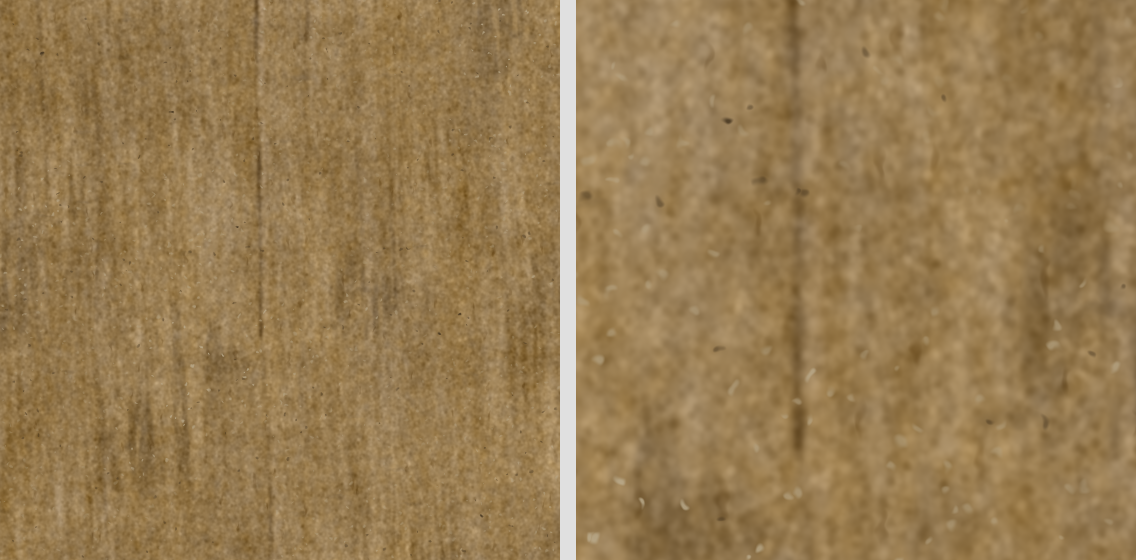
Left: the whole. Right: its middle third, enlarged.
Give the GLSL for this texture, as a Shadertoy shader.

```glsl
// Weathered tan board: fine broken vertical grain, a long shaded ridge with
// fainter neighbours, grey stains, pale grit and dark pits. All noise is
// cellular: scattered round bumps, stretched along the grain, in layers.

const vec3 WOOD = vec3(0.589, 0.478, 0.308);
const vec3 OCHRE_SHIFT = vec3(0.001, -0.006, -0.021);
const vec3 STAIN_SHIFT = vec3(-0.062, -0.050, -0.027);
const vec3 GOUGE_SHIFT = vec3(-0.065, -0.068, -0.068);
const vec3 GRIT = vec3(0.73, 0.67, 0.55);
const vec3 PIT = vec3(0.25, 0.19, 0.11);
const vec3 RIDGE_LIGHT = vec3(0.058, 0.062, 0.078);
const vec3 RIDGE_SHADE = vec3(0.125, 0.115, 0.090);

const float LEAN = 0.028;           // sideways drift of the grain per height
const float MAIN_RIDGE_X = 0.487;
const int RIDGE_COUNT = 11;
const float GRAIN = 0.021;          // contrast of each layer
const float DUST = 0.019;
const float HAIR_STREAK = 0.012;
const float FINE_STREAK = 0.014;
const float WIDE_STREAK = 0.010;
const float MOTTLE = 0.011;
const float CROSS_BAND = 0.008;

vec3 hash3(vec2 cell) {
    vec3 h = fract(cell.xyx * vec3(0.1031, 0.1030, 0.0973));
    h += dot(h, h.yxz + 33.33);
    return fract((h.xxy + h.yzz) * h.zyx);
}

// Signed smooth cellular noise, mean 0 and deviation near 1.
float bumps(vec2 p, float seed) {
    p += seed * 37.0;
    vec2 home = floor(p);
    float sum = 0.0;
    for (int j = -1; j <= 1; j++)
    for (int i = -1; i <= 1; i++) {
        vec2 cell = home + vec2(i, j);
        vec3 h = hash3(cell);
        vec2 d = p - cell - h.xy;
        float w = max(0.0, 1.0 - dot(d, d));
        sum += (2.0 * h.z - 1.0) * w * w;
    }
    return 2.1 * sum;
}

// Soft-edged spots; share is the fraction of cells that hold one.
float spots(vec2 p, float share, float radius, float seed) {
    p += seed * 37.0;
    vec2 home = floor(p);
    float cover = 0.0;
    for (int j = -1; j <= 1; j++)
    for (int i = -1; i <= 1; i++) {
        vec2 cell = home + vec2(i, j);
        vec3 h = hash3(cell);
        float size = radius * (0.55 + 0.45 * fract(h.z * 91.7));
        float spot = 1.0 - smoothstep(0.2 * size, size, length(p - cell - h.xy));
        cover = max(cover, spot * step(h.z, share));
    }
    return cover;
}

// Cross-section of a ridge lit from the right: x is shade, y is light.
vec2 ridgeProfile(float d) {
    float shade = (d + 0.005) / 0.0045;
    float light = (d - 0.005) / 0.0065;
    return vec2(exp(-shade * shade), exp(-light * light));
}

vec2 ridges(vec2 q) {
    vec2 total = vec2(0.0);
    for (int i = 0; i < RIDGE_COUNT; i++) {
        float n = float(i);
        float x = fract(MAIN_RIDGE_X + 0.618 * n);
        x += 0.003 * sin(9.0 * q.y + 2.3 * n) + 0.0014 * sin(27.0 * q.y + n);
        float along = bumps(vec2(n * 5.0, q.y * 6.0), 11.0);
        float strength = i == 0 ? 0.68 + 0.2 * along
                                : 0.42 * smoothstep(-0.5, 1.3, along);
        total += max(strength, 0.0) * ridgeProfile(q.x - x);
    }
    // Crumbled edges
    vec2 crumble = vec2(bumps(q * vec2(90.0, 32.0), 15.0), bumps(q * vec2(100.0, 60.0), 16.0));
    return total * max(vec2(0.0), 1.0 + 0.38 * crumble);
}

void mainImage(out vec4 fragColor, in vec2 fragCoord) {
    vec2 p = fragCoord / iResolution.y;
    vec2 q = vec2(p.x + LEAN * p.y + 0.0015 * sin(14.0 * p.y + 5.0 * p.x), p.y);
    vec2 rough = p + 0.0012 * vec2(bumps(p * 150.0, 17.0), bumps(p * 150.0, 18.0));

    // Brightness layers, from dust to broad mottling
    float mottle = bumps(p * vec2(5.0, 4.5), 1.0);
    float hair = bumps(q * vec2(135.0, 17.0), 19.0);
    float fine = bumps(q * vec2(82.0, 8.0), 2.0);
    float wide = bumps(q * vec2(38.0, 4.0), 3.0);
    float patchy = clamp(1.0 + 0.4 * bumps(p * vec2(8.0, 5.0), 20.0), 0.2, 1.8);
    float tone = GRAIN * bumps(p * vec2(135.0, 120.0), 4.0)
               + DUST * bumps(p * vec2(230.0, 215.0), 5.0)
               + patchy * (HAIR_STREAK * hair + FINE_STREAK * fine)
               + WIDE_STREAK * wide + MOTTLE * mottle
               + CROSS_BAND * bumps(p * vec2(5.0, 26.0), 6.0);
    vec3 color = WOOD + tone;

    // Drift between ochre and grey, partly along the grain
    float ochre = 0.4 * bumps(q * vec2(19.0, 4.0), 7.0)
                + 0.5 * bumps(p * vec2(95.0, 75.0), 8.0) - 0.3 * fine;
    color += OCHRE_SHIFT * ochre;

    // Grey stains caught in the streaks and along short cross wisps
    float stain = smoothstep(0.5, 2.3, bumps(p * vec2(7.0, 8.0), 9.0));
    float wisp = spots(rough * vec2(13.0, 62.0), 0.04, 0.5, 21.0);
    float caught = smoothstep(-0.6, 1.2, -0.7 * wide - 0.8 * fine - 0.4 * hair);
    color += STAIN_SHIFT * max(stain * caught, 0.6 * wisp);

    // Raised ridges and short upright gouges
    vec2 relief = ridges(q);
    color += RIDGE_LIGHT * relief.y - RIDGE_SHADE * relief.x;
    float gouge = spots(rough * vec2(85.0, 24.0), 0.05, 0.42, 10.0);
    color += GOUGE_SHIFT * gouge;

    // Pale grit, thicker on ridges and stains, then sparse dark pits
    float grit = spots(rough * 115.0, 0.07, 0.52, 12.0);
    float gritAmount = clamp(0.27 + 0.5 * relief.y + 0.35 * stain + 0.12 * mottle, 0.08, 0.85);
    color = mix(color, GRIT, grit * gritAmount);
    float pits = spots(rough * 90.0, 0.025, 0.38, 13.0);
    float bigPits = spots(rough * 30.0, 0.007, 0.19, 14.0);
    color = mix(color, PIT, max(0.42 * pits, 0.8 * bigPits));

    fragColor = vec4(clamp(color, 0.0, 1.0), 1.0);
}
```
